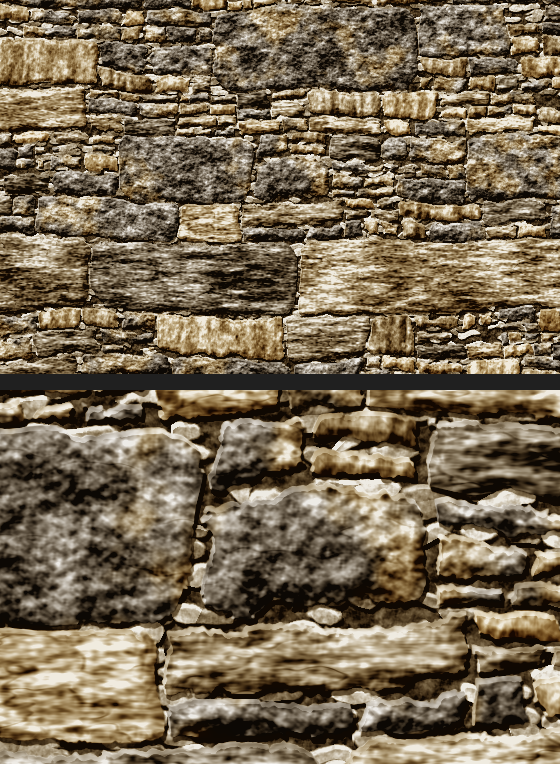
Top, the full canvas; bottom, a detail of the centre.
This texture is drawn by a Shadertoy shader. Its source:

```glsl
// Dry stone wall: rough grey blocks, grooved tan slabs and thin layered stones with rubble joints.
#define COURSE_MAX 0.23
#define LAYER_MIN 0.058
#define KEEP_WHOLE 0.42
#define JOINT 0.0045
#define EDGE_WEAR 0.022
#define GRAIN 0.30
#define RELIEF 1.5
#define CONTRAST 1.15
#define SEED 17.0

struct Surface { float height; float tone; float warmth; };

float hash(vec2 p) {
    vec3 q = fract(p.xyx * vec3(0.1031, 0.1030, 0.0973));
    q += dot(q, q.yzx + 33.33);
    return fract((q.x + q.y) * q.z);
}

float noise(vec2 p) {
    vec2 i = floor(p), f = fract(p);
    f = f * f * (3.0 - 2.0 * f);
    vec2 e = vec2(0.0, 1.0);
    return mix(mix(hash(i), hash(i + e.yx), f.x),
               mix(hash(i + e.xy), hash(i + e.yy), f.x), f.y);
}

float fbm(vec2 p) {
    float sum = 0.0, amp = 0.4;
    for (int i = 0; i < 4; i++) {
        sum += amp * noise(p);
        p = mat2(0.96, 0.28, -0.28, 0.96) * p * 2.07 + 11.3;
        amp *= 0.66;
    }
    return sum / 0.953;
}

// Cuts the wall into courses, then blocks, then thin layers; returns the stone's id.
float findStone(vec2 p, out vec2 lo, out vec2 hi) {
    lo = vec2(-0.1);
    hi = vec2(1.7, 1.1);
    float id = SEED;
    for (int i = 0; i < 15; i++) {
        vec2 size = hi - lo;
        bool tall = size.y > COURSE_MAX;
        bool wide = size.x > size.y * mix(1.9, 5.2, hash(vec2(id, 1.0)));
        bool whole = size.y < LAYER_MIN || hash(vec2(id, 9.0)) < KEEP_WHOLE;
        if (!tall && !wide && whole) break;
        vec2 axis = (wide && !tall) ? vec2(1.0, 0.0) : vec2(0.0, 1.0);
        float edge = dot(mix(lo, hi, mix(0.34, 0.66, hash(vec2(id, 5.0)))), axis);
        bool upper = dot(p, axis) > edge;
        if (upper) lo = mix(lo, vec2(edge), axis);
        else hi = mix(hi, vec2(edge), axis);
        id = floor(4096.0 * hash(vec2(id, upper ? 3.0 : 7.0)));
    }
    return id;
}

// Flat chips and dark earth that fill the joints.
Surface rubble(vec2 p) {
    vec2 g = p * vec2(24.0, 56.0) + 0.9 * noise(p * 30.0);
    vec2 cell = floor(g);
    float nearest = 9.0, pick = 0.0;
    for (int y = -1; y <= 1; y++)
    for (int x = -1; x <= 1; x++) {
        vec2 c = cell + vec2(x, y);
        vec2 centre = c + 0.2 + 0.6 * vec2(hash(c), hash(c + 37.0));
        float d = length(g - centre);
        if (d < nearest) { nearest = d; pick = hash(c + 71.0); }
    }
    float grit = fbm(p * 75.0);
    float chip = smoothstep(0.58, 0.42, nearest + 0.35 * (grit - 0.5)) * step(0.35, pick);
    float tone = mix(0.17, mix(0.3, 0.9, pick * pick), chip) + 0.55 * (grit - 0.5);
    return Surface(0.25 * chip + 0.3 * grit - 0.15, tone, 0.35);
}

Surface wall(vec2 p) {
    // Bend the courses, then find the stone and its worn outline.
    vec2 bent = p + 0.036 * (vec2(noise(p * 6.0), noise(p * 5.0 + 40.0)) - 0.5)
                  + 0.011 * (vec2(noise(p * 27.0), noise(p * 24.0 + 9.0)) - 0.5);
    vec2 lo, hi;
    float id = findStone(bent, lo, hi);
    vec2 halfSize = 0.5 * (hi - lo);
    vec2 q = abs(bent - 0.5 * (lo + hi)) - halfSize;
    float radius = min(halfSize.x, halfSize.y) * mix(0.2, 0.65, hash(vec2(id, 21.0)));
    vec2 k = q + radius;
    float d = length(max(k, 0.0)) + min(max(k.x, k.y), 0.0) - radius;
    d += JOINT * mix(0.4, 1.7, hash(vec2(id, 23.0))) + EDGE_WEAR * (fbm(p * 32.0) - 0.5);
    d = max(d, max(q.x, q.y) + 0.0018);

    float kind = hash(vec2(id, 31.0));
    float shade = hash(vec2(id, 33.0)) - 0.5;
    if (kind > 0.93 && halfSize.y < 0.05) d = 0.01;

    // Face of the stone by kind.
    vec2 s = p + id * 0.013;
    float stain = fbm(s * 8.0);
    float crack = smoothstep(0.0, 0.035, abs(fbm(s * vec2(8.0, 21.0)) - 0.5));
    float face, tone, warmth;
    if (kind < 0.46) {            // rough grey block
        face = fbm(s * vec2(38.0, 50.0));
        tone = 0.44 + 0.16 * shade + 0.75 * (stain - 0.5) - 0.12 * (1.0 - crack);
        warmth = 0.75 * smoothstep(0.48, 0.68, stain);
    } else if (kind < 0.70) {     // tan slab with upright tool grooves
        float sway = 1.6 * noise(s * 14.0);
        face = mix(noise(s * vec2(85.0, 9.0) + sway), fbm(s * vec2(60.0, 38.0)), 0.55);
        tone = 0.59 + 0.24 * shade + 0.5 * (stain - 0.5);
        warmth = 0.85 + 0.4 * shade;
    } else {                      // bedded stone
        face = fbm(s * vec2(17.0, 62.0));
        tone = 0.53 + 0.36 * shade + 0.6 * (stain - 0.5) - 0.2 * (1.0 - crack);
        warmth = 0.5 + 0.7 * shade;
    }
    tone += CONTRAST * (face - 0.5) + GRAIN * (noise(s * 165.0) - 0.5);
    float dome = smoothstep(0.002, -0.017, d);
    tone *= mix(0.62, 1.0, dome);

    Surface fill = rubble(p);
    float cover = smoothstep(0.0015, -0.0015, d);
    return Surface(mix(fill.height, 0.3 + 0.4 * dome + 0.6 * face, cover),
                   mix(fill.tone, tone, cover), mix(fill.warmth, warmth, cover));
}

// Tone to mineral colour; warm stone loses more blue.
vec3 mineral(float tone, float warmth) {
    vec3 curve = vec3(mix(0.88, 0.68, warmth), 1.0, mix(1.2, 1.75, warmth));
    return pow(vec3(clamp(tone, 0.03, 0.92)), curve);
}

void mainImage(out vec4 fragColor, in vec2 fragCoord) {
    vec2 p = fragCoord / iResolution.y;
    Surface here = wall(p);
    Surface above = wall(p + vec2(-0.0018, 0.0042));
    float light = clamp(RELIEF * (here.height - above.height), -0.38, 0.38);
    fragColor = vec4(mineral(here.tone + light, clamp(here.warmth, 0.0, 1.0)), 1.0);
}
```
